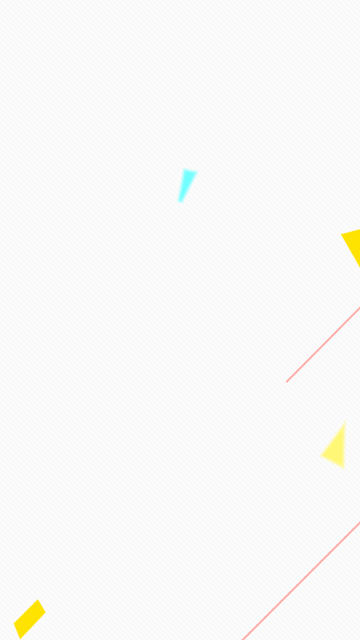
Write a Shadertoy shader that draws this background.

```glsl
// Fine diagonal stripes on near-white with sharp and blurred confetti and two coral lines.

// Signed distance to the line a-b, positive on its left.
float edge(vec2 p, vec2 a, vec2 b) {
    vec2 along = b - a;
    return dot(p - a, normalize(vec2(-along.y, along.x)));
}

// Convex shapes, corners listed clockwise.
float triangle(vec2 p, vec2 a, vec2 b, vec2 c) {
    return max(edge(p, a, b), max(edge(p, b, c), edge(p, c, a)));
}

float quad(vec2 p, vec2 a, vec2 b, vec2 c, vec2 d) {
    return max(max(edge(p, a, b), edge(p, b, c)),
               max(edge(p, c, d), edge(p, d, a)));
}

float segment(vec2 p, vec2 a, vec2 b) {
    vec2 along = b - a;
    float t = clamp(dot(p - a, along) / dot(along, along), 0.0, 1.0);
    return length(p - a - along * t);
}

// Coverage with an edge of the given half width.
float fill(float dist, float softness) {
    return 1.0 - smoothstep(-softness, softness, dist);
}

void mainImage(out vec4 fragColor, in vec2 fragCoord) {
    // Canvas width is one unit; height keeps a 9:16 layout.
    vec2 p = fragCoord / iResolution.xy * vec2(1.0, 16.0 / 9.0);
    float crisp = 0.8 / iResolution.x;
    vec3 gold = vec3(1.0, 0.89, 0.0);
    vec3 coral = vec3(1.0, 0.64, 0.62);

    // Striped paper
    vec3 color = vec3(0.982 + 0.011 * cos(6.28319 * 72.0 * (p.x + p.y)));

    // Coral lines
    float lines = min(segment(p, vec2(0.797, 0.718), vec2(1.02, 0.943)),
                      segment(p, vec2(0.654, -0.02), vec2(1.02, 0.346)));
    color = mix(color, coral, fill(lines - 0.0024, crisp));

    // Sharp gold pieces
    float goldPieces = min(
        triangle(p, vec2(0.947, 1.127), vec2(1.053, 1.155), vec2(1.053, 0.942)),
        quad(p, vec2(0.105, 0.113), vec2(0.127, 0.077), vec2(0.056, 0.002), vec2(0.038, 0.046)));
    color = mix(color, gold, fill(goldPieces, crisp));

    // Blurred cyan sliver
    float sliver = quad(p, vec2(0.512, 1.307), vec2(0.546, 1.299),
                        vec2(0.505, 1.217), vec2(0.496, 1.220));
    color = mix(color, vec3(0.45, 1.0, 1.0), fill(sliver, 0.008));

    // Blurred pale yellow triangle
    float paleShard = triangle(p, vec2(0.957, 0.600), vec2(0.954, 0.479), vec2(0.892, 0.512));
    color = mix(color, vec3(1.0, 0.97, 0.46), fill(paleShard, 0.008));

    fragColor = vec4(color, 1.0);
}
```
